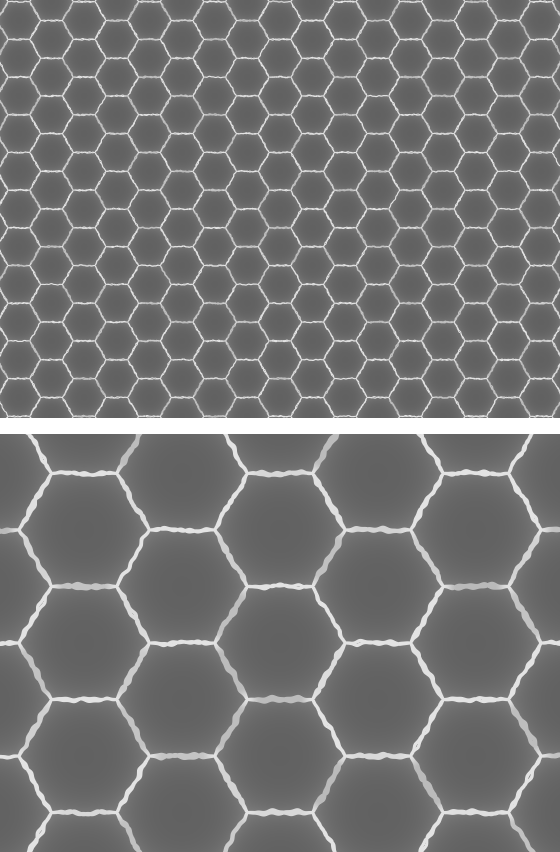
Top, the full canvas; bottom, a detail of the centre.
This pattern is drawn by a Shadertoy shader. Its source:

```glsl
// Grey honeycomb of flat-topped cells with thin, frayed pale outlines
const float ROWS = 11.09;            // cells per canvas height
const float LINE_HALF_WIDTH = 0.016; // in units of the cell pitch
const float FRAY = 0.019;            // sideways wander of each strand
const float CORE_GREY = 0.382;
const float RIM_LIFT = 0.06;
const float GLOW = 0.03;
const float GLOW_REACH = 0.04;
const float BRIGHT_LINE = 0.89;
const float DULL_LINE = 0.73;
const float SQRT3 = 1.7320508;
const float TAU = 6.2831853;
const vec2 PERIOD = vec2(SQRT3, 1.0);

float hash(vec2 p) {
    p = fract(p * vec2(0.1031, 0.1137) + 0.37);
    p += dot(p, p.yx + 33.33);
    return fract((p.x + p.y) * p.x * 17.3);
}

// Offset from the nearest cell centre
vec2 hexLocal(vec2 p) {
    vec2 a = p - PERIOD * floor(p / PERIOD + 0.5);
    vec2 shifted = p - 0.5 * PERIOD;
    vec2 b = shifted - PERIOD * floor(shifted / PERIOD + 0.5);
    return dot(a, a) < dot(b, b) ? a : b;
}

// Layered sines along an edge
float wander(float t, float seed) {
    float phase = seed * TAU;
    return 0.55 * sin(t * 13.0 + phase)
         + 0.35 * sin(t * 29.0 + phase * 3.7)
         + 0.25 * sin(t * 53.0 + phase * 7.1);
}

float lineCoverage(float d, float halfWidth, float pixel) {
    return clamp((halfWidth - abs(d)) / pixel + 0.5, 0.0, 1.0);
}

void mainImage(out vec4 fragColor, in vec2 fragCoord) {
    float pixel = ROWS / iResolution.y;
    vec2 p = (fragCoord - 0.5 * iResolution.xy) * pixel;
    vec2 q = hexLocal(p);

    // Nearest of the three edge directions
    vec2 normal = vec2(0.0, 1.0);
    for (int i = 0; i < 2; i++) {
        vec2 slanted = vec2(0.5 * SQRT3, float(i) - 0.5);
        if (abs(dot(q, slanted)) > abs(dot(q, normal))) normal = slanted;
    }
    float across = dot(q, normal);
    float side = across < 0.0 ? -1.0 : 1.0;
    float offset = across - 0.5 * side;
    float along = dot(q, vec2(normal.y, -normal.x));

    // Both cells sharing an edge get the same identity
    vec2 edgeCentre = p - q + 0.5 * side * normal;
    vec2 edgeId = floor(edgeCentre * vec2(4.0 / SQRT3, 4.0) + 0.5);
    float wear = hash(edgeId + 71.0);

    // Two strands meet at the corners and part between them
    float taper = 1.0 - smoothstep(0.17, 0.29, abs(along));
    float halfWidth = LINE_HALF_WIDTH * mix(0.9, 1.3, wear * taper);
    float outline = 0.0;
    for (int k = 0; k < 2; k++) {
        float seed = hash(edgeId + 19.0 * float(k + 1));
        float bend = FRAY * taper * wander(along, seed);
        outline = max(outline, lineCoverage(offset - bend, halfWidth, pixel));
    }

    // Dark core, rounded lighter rim and a faint halo by the line
    float grey = CORE_GREY + RIM_LIFT * pow(2.0 * length(q), 3.0);
    grey += GLOW * exp(-abs(offset) / GLOW_REACH);
    float lineGrey = mix(BRIGHT_LINE, DULL_LINE, smoothstep(0.4, 1.0, wear) * taper);
    fragColor = vec4(vec3(mix(grey, lineGrey, outline)), 1.0);
}
```
